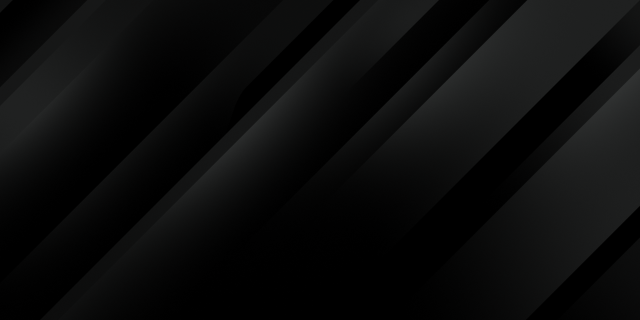
Give the GLSL for this background, as a WebGL 1 fragment shader.

```glsl
precision highp float;
// Dark backdrop of overlapping diagonal panels with soft grey sheens.

uniform vec2 u_resolution;

const vec3 SHEEN_TINT = vec3(0.965, 1.0, 0.995);

// Antialiased strip between two positions across the diagonal.
float strip(float across, float lo, float hi, float blur) {
  return smoothstep(lo - blur, lo + blur, across)
       * (1.0 - smoothstep(hi - blur, hi + blur, across));
}

// Bell-shaped light along the diagonal.
float bell(float along, float centre, float width) {
  float d = (along - centre) / width;
  return exp(-d * d);
}

// Light that starts at an edge and dies out within the given reach.
float falloff(float across, float edge, float reach) {
  float t = clamp((across - edge) / reach, 0.0, 1.0);
  return (1.0 - t) * (1.0 - t);
}

// Fine grain that hides banding in the dark gradients.
float hash(vec2 p) {
  vec3 q = fract(vec3(p.xyx) * 0.1031);
  q += dot(q, q.yzx + 33.33);
  return fract((q.x + q.y) * q.z);
}

// Panels at the upper left.
float leftPanels(float c, float a, float blur) {
  float light = strip(c, -1.0, 0.04, blur) * 0.07;
  light += strip(c, 0.04, 0.273, blur) * 0.04 * smoothstep(0.08, 0.29, c);
  light += strip(c, 0.273, 0.331, blur) * 0.09;
  light += strip(c, 0.331, 0.479, blur)
         * (0.065 + 0.065 * bell(a, 0.72, 0.42));
  light += strip(c, 0.479, 0.885, blur)
         * (falloff(c, 0.479, 0.36) * (0.035 + 0.115 * bell(a, 0.78, 0.45))
         + 0.03 * smoothstep(1.2, 1.8, a));
  float panelFade = mix(falloff(c, 0.885, 0.24), 0.85, smoothstep(1.2, 1.8, a));
  light += strip(c, 0.885, 1.042 + 0.1 * (1.0 - smoothstep(1.2, 1.5, a)), blur)
         * 0.065 * panelFade * smoothstep(-0.1, 0.8, a);
  return light;
}

// Bright central panel and the thin rail beside it.
float centrePanels(float c, float a, float blur) {
  float light = strip(c, 1.125, 1.182, blur)
              * (0.05 + 0.035 * smoothstep(0.2, 1.4, a));
  light += strip(c, 1.182, 1.529, blur) * falloff(c, 1.182, 0.38)
         * (0.06 + 0.115 * bell(a, 1.38, 0.55));
  light += strip(c, 1.182, 1.372, blur) * smoothstep(1.75, 2.25, a)
         * mix(0.04, 0.095, smoothstep(1.182, 1.372, c));
  return light;
}

// Pair of glowing edges and the wide slab to their right.
float slabPanels(float c, float a, float blur) {
  float light = strip(c, 1.529, 1.648, blur) * falloff(c, 1.529, 0.3)
              * 0.115 * bell(a, 2.05, 0.55);
  float sheen = falloff(c, 1.648, 0.34) * 0.10 * bell(a, 2.05, 0.45);
  float slab = 0.125 * smoothstep(1.4, 2.6, a + 0.35 * (c - 1.8));
  light += strip(c, 1.648, 2.0, blur) * (sheen + slab);
  return light;
}

// Panels at the lower right.
float rightPanels(float c, float a, float blur) {
  float light = strip(c, 2.0, 2.141, blur) * 0.08 * smoothstep(2.6, 3.0, a);
  light += strip(c, 2.141, 2.214, blur) * 0.11 * smoothstep(1.85, 2.75, a);
  float sheen = falloff(c, 2.214, 0.32) * 0.08 * smoothstep(1.9, 2.75, a);
  float slab = 0.12 * smoothstep(1.2, 2.5, a + 0.4 * (c - 2.4));
  light += strip(c, 2.214, 2.643, blur) * (sheen + slab);
  light += strip(c, 2.742, 4.0, blur) * 0.055 * smoothstep(1.6, 2.3, a);
  return light;
}

void main() {
  vec2 p = gl_FragCoord.xy / u_resolution * vec2(2.0, 1.0);
  float across = p.x - p.y + 1.0;
  float along = p.x + p.y;
  float blur = 1.0 / u_resolution.y;

  float light = leftPanels(across, along, blur)
              + centrePanels(across, along, blur)
              + slabPanels(across, along, blur)
              + rightPanels(across, along, blur);
  float grain = (hash(gl_FragCoord.xy) - 0.5) / 255.0;
  gl_FragColor = vec4(SHEEN_TINT * light + grain, 1.0);
}
```
